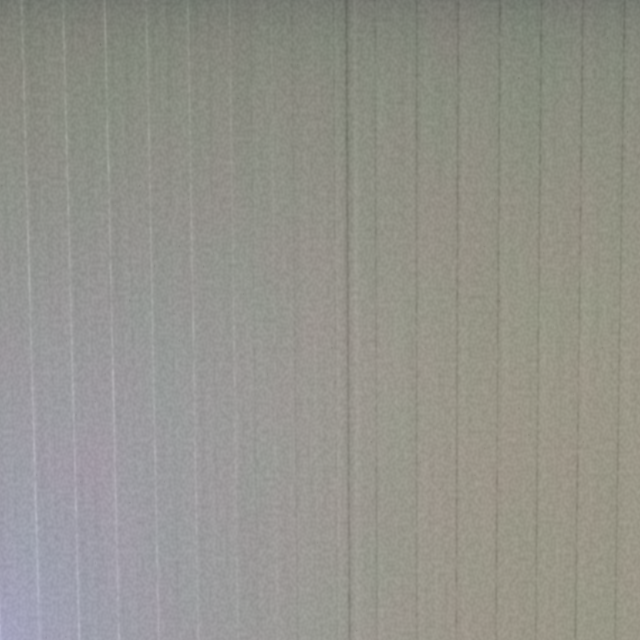
A Shadertoy shader for this texture:

```glsl
// Grey-beige ribbed panel: faint converging vertical ridges under a soft bluish-to-olive light.

// Base light
const vec3 OLIVE_TOP    = vec3(0.535, 0.545, 0.495);
const vec3 WARM_RIGHT   = vec3(0.600, 0.585, 0.527);
const vec3 GREY_LEFT    = vec3(0.606, 0.601, 0.598);
const vec3 BLUE_CORNER  = vec3(0.645, 0.650, 0.755);
const vec3 TOP_SHADE    = vec3(0.075, 0.072, 0.055);

// Ribs, in canvas widths
const float VANISH_X     = 0.651;
const float PITCH_TOP    = 0.0650;
const float PITCH_BOTTOM = 0.0620;
const float LINE_WIDTH   = 0.0024;
const float SEAM_RIB     = -1.69;
const float LIGHT_GAIN   = 0.050;
const float DARK_GAIN    = 0.045;
const float SEAM_GAIN    = 0.060;

// Surface noise
const float GRAIN_SCALE = 190.0;
const float GRAIN_GAIN  = 0.042;
const float TINT_GAIN   = 0.018;

vec2 hashGradient(vec2 cell) {
    vec3 p = fract(vec3(cell.xyx) * vec3(0.1031, 0.1030, 0.0973));
    p += dot(p, p.yzx + 33.33);
    float angle = 6.2832 * fract((p.x + p.y) * p.z);
    return vec2(cos(angle), sin(angle));
}

float gradientNoise(vec2 p) {
    vec2 i = floor(p), f = p - i;
    vec2 u = f * f * f * (f * (f * 6.0 - 15.0) + 10.0);
    vec2 e = vec2(1.0, 0.0);
    float a = dot(hashGradient(i), f);
    float b = dot(hashGradient(i + e.xy), f - e.xy);
    float c = dot(hashGradient(i + e.yx), f - e.yx);
    float d = dot(hashGradient(i + e.xx), f - e.xx);
    return mix(mix(a, b, u.x), mix(c, d, u.x), u.y);
}

// Soft line profile, never thinner than about a pixel
float softLine(float dist, float width) {
    float w = max(width, 0.8 / iResolution.x);
    return exp(-dist * dist / (w * w));
}

// Signed distance to the nearest whole rib
float ribDistance(float rib, float pitch) {
    return (fract(rib + 0.5) - 0.5) * pitch;
}

vec3 baseLight(vec2 uv) {
    vec3 low = mix(GREY_LEFT, WARM_RIGHT, smoothstep(0.1, 0.85, uv.x));
    float rise = smoothstep(0.30, 1.0, uv.y - 0.10 * (uv.x - 0.5));
    vec3 color = mix(low, OLIVE_TOP, rise);
    float corner = exp(-3.2 * length(uv * vec2(1.5, 1.15)));
    color = mix(color, BLUE_CORNER, corner);
    return color - TOP_SHADE * exp((uv.y - 1.0) * 17.0);
}

// Brightness change from ridges, grooves and the central seam
float ribShade(vec2 uv) {
    float pitch = mix(PITCH_BOTTOM, PITCH_TOP, uv.y);
    float rib = (uv.x - VANISH_X) / pitch;
    float left = 1.0 - smoothstep(0.15, 0.55, uv.x);
    float right = smoothstep(0.30, 0.75, uv.x);

    // Wear breaks each line up along its length
    float wear = 0.85 + 0.9 * gradientNoise(vec2(floor(rib * 2.0 + 0.5) * 3.7, uv.y * 26.0))
               + 0.7 * gradientNoise(vec2(rib * 2.0, uv.y * 90.0));
    wear = max(wear, 0.1);

    float ridge = ribDistance(rib - 0.5, pitch);
    float groove = ribDistance(rib, pitch);
    float shade = LIGHT_GAIN * (0.12 + 0.88 * left) * wear * softLine(ridge, LINE_WIDTH);
    shade -= DARK_GAIN * (0.25 + 0.75 * right) * wear * softLine(groove, LINE_WIDTH);
    shade -= 0.010 * softLine(ridge - 0.011, 0.006) * left;
    shade += 0.007 * softLine(groove - 0.012, 0.008) * right;

    float seam = (rib - SEAM_RIB) * pitch;
    shade -= SEAM_GAIN * (0.5 + 0.5 * wear) * softLine(seam, 0.0026);
    shade -= 0.014 * softLine(seam, 0.010);
    shade += 0.018 * (softLine(seam + 0.017, 0.004) + softLine(seam - 0.014, 0.005));

    // Faint brushed streaks that follow the ribs
    shade += 0.014 * gradientNoise(vec2(rib * 5.0, uv.y * 3.0));
    return shade;
}

void mainImage(out vec4 fragColor, in vec2 fragCoord) {
    vec2 uv = fragCoord / iResolution.xy;
    vec3 color = baseLight(uv) + ribShade(uv);

    // Broad pink and green tints
    float tint = gradientNoise(uv * vec2(9.0, 5.0) + 3.1)
               + 0.6 * gradientNoise(uv * vec2(21.0, 12.0) + 17.3);
    color += TINT_GAIN * tint * vec3(1.0, -0.5, 0.3);

    // Fine grain with sparse dark specks
    float grain = gradientNoise(uv * vec2(1.0, 0.85) * GRAIN_SCALE)
                + 0.6 * gradientNoise(uv * GRAIN_SCALE * 0.45 + 41.7);
    float speck = smoothstep(0.50, 0.75, gradientNoise(uv * vec2(130.0, 95.0) + 77.1));
    color += GRAIN_GAIN * grain - 0.05 * speck;

    fragColor = vec4(clamp(color, 0.0, 1.0), 1.0);
}
```
